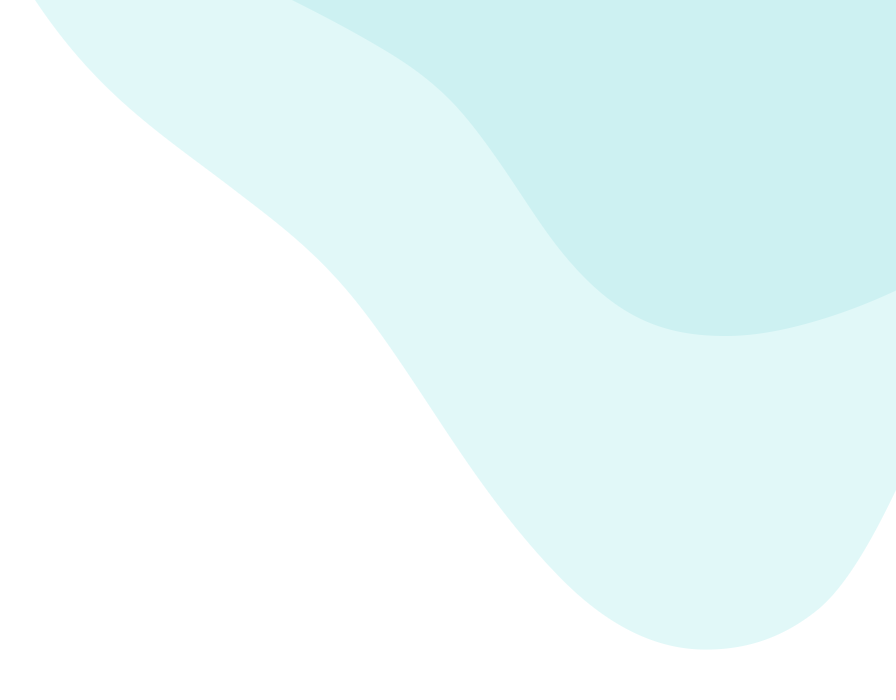
Write a WebGL 2 fragment shader that draws this background.

```glsl
#version 300 es
precision highp float;
// Two flat aqua waves hang from the top right corner over white.
// Each lower edge is a cubic Hermite curve giving depth below the top,
// and the distance to that curve sets a smooth, one pixel wide edge.

uniform vec2 u_resolution;
out vec4 fragColor;

// Knots hold (x, depth, slope), in units of the canvas height.
const vec3 OUTER_EDGE[9] = vec3[9](
    vec3(0.050, 0.000, 1.50), vec3(0.183, 0.153, 0.88), vec3(0.333, 0.270, 0.77),
    vec3(0.500, 0.420, 1.20), vec3(0.667, 0.660, 1.45), vec3(0.800, 0.825, 1.02),
    vec3(1.008, 0.928, 0.00), vec3(1.167, 0.872, -0.80), vec3(1.280, 0.700, -2.10));
const vec3 INNER_EDGE[9] = vec3[9](
    vec3(0.417, 0.000, 0.50), vec3(0.550, 0.072, 0.60), vec3(0.642, 0.142, 1.00),
    vec3(0.717, 0.237, 1.45), vec3(0.800, 0.357, 1.25), vec3(0.883, 0.437, 0.68),
    vec3(1.037, 0.480, 0.00), vec3(1.150, 0.463, -0.27), vec3(1.280, 0.415, -0.47));

// Depth and slope of the curve between two knots.
vec2 hermite(vec3 a, vec3 b, float x) {
    float span = b.x - a.x;
    float t = (x - a.x) / span;
    float rise = b.y - a.y;
    float c2 = 3.0 * rise - span * (2.0 * a.z + b.z);
    float c3 = span * (a.z + b.z) - 2.0 * rise;
    float depth = a.y + t * (span * a.z + t * (c2 + t * c3));
    float slope = a.z + t * (2.0 * c2 + 3.0 * t * c3) / span;
    return vec2(depth, slope);
}

// Share of the pixel that lies above the wave edge.
float waveCoverage(vec3 knots[9], vec2 p, float pixel) {
    // Before the first knot the edge goes on as a straight line.
    vec2 edge = vec2(knots[0].y + knots[0].z * (p.x - knots[0].x), knots[0].z);
    for (int i = 0; i < 8; i++) {
        if (p.x >= knots[i].x) edge = hermite(knots[i], knots[i + 1], p.x);
    }
    float dist = (edge.x - p.y) / sqrt(1.0 + edge.y * edge.y);
    return clamp(dist / pixel + 0.5, 0.0, 1.0);
}

void main() {
    // x runs from 0 to 1.28, y is the depth below the top edge.
    vec2 uv = gl_FragCoord.xy / u_resolution;
    vec2 p = vec2(uv.x * 1.28, 1.0 - uv.y);
    float pixel = 1.0 / u_resolution.y;

    vec3 paleAqua = vec3(0.882, 0.973, 0.973);
    vec3 deepAqua = vec3(0.804, 0.945, 0.949);

    vec3 color = vec3(1.0);
    color = mix(color, paleAqua, waveCoverage(OUTER_EDGE, p, pixel));
    color = mix(color, deepAqua, waveCoverage(INNER_EDGE, p, pixel));
    fragColor = vec4(color, 1.0);
}
```
